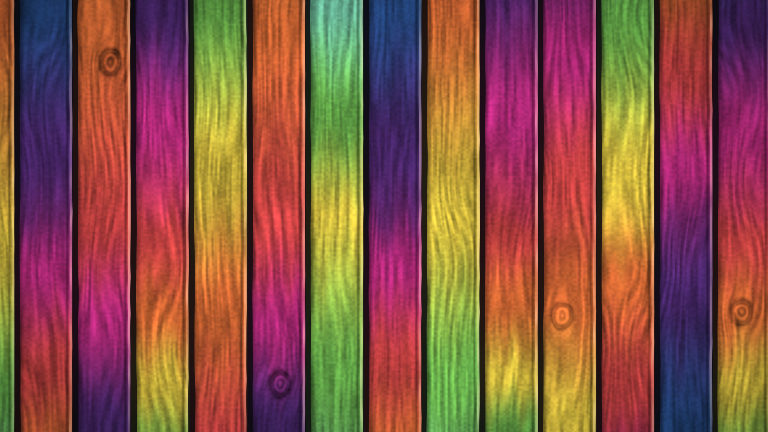
Give the GLSL for this texture, as a Shadertoy shader.

```glsl
// A fence of upright wooden planks, each stained with its own rainbow gradient.
// A phase on a colour wheel runs down every plank; warped value noise adds grain
// and knots, and distance to the plank edges gives dark gaps and pale rims.

const float PLANKS = 13.2;        // planks across the canvas
const float FIRST_EDGE = 0.026;   // left side of the first whole plank
const float GAP = 0.085;          // the widths below are in plank pitches
const float RIM = 0.045;
const float EDGE_WOBBLE = 0.018;
const float FIBRE_DEPTH = 0.36;
const float FIGURE_DEPTH = 0.30;
const float SPECKLE_DEPTH = 0.16;
const float KNOT_CHANCE = 0.45;
const float KNOT_RADIUS = 0.19;
const float VIGNETTE = 0.30;
const vec3 GAP_COLOUR = vec3(0.035, 0.03, 0.04);
const vec3 RIM_COLOUR = vec3(0.95, 0.83, 0.72);

// Blue, indigo, magenta, red, orange, yellow, green, teal
const vec3 WHEEL[8] = vec3[8](
    vec3(0.13, 0.25, 0.45), vec3(0.26, 0.14, 0.38),
    vec3(0.64, 0.15, 0.43), vec3(0.69, 0.23, 0.23),
    vec3(0.73, 0.36, 0.18), vec3(0.75, 0.66, 0.22),
    vec3(0.37, 0.62, 0.27), vec3(0.38, 0.66, 0.55));

// Wheel phase at the top, middle and bottom of each plank
const vec3 STAIN[14] = vec3[14](
    vec3(4.0, 4.8, 6.3), vec3(0.0, 1.4, 3.7), vec3(4.1, 3.1, 0.9),
    vec3(0.9, 2.7, 5.6), vec3(6.0, 4.7, 3.1), vec3(4.1, 3.1, 0.9),
    vec3(7.0, 5.1, 6.3), vec3(0.0, 1.4, 3.8), vec3(4.0, 5.0, 6.3),
    vec3(1.2, 2.7, 5.9), vec3(1.6, 3.3, 5.1), vec3(6.1, 4.7, 2.6),
    vec3(3.8, 1.5, 0.0), vec3(0.8, 2.7, 5.6));

float hash(vec2 p) {
    uvec2 q = uvec2(ivec2(floor(p))) * uvec2(1597u, 3812u);
    uint n = (q.x ^ (q.y + 7919u)) * 73939u;
    n = (n ^ (n >> 15)) * 48271u;
    n = (n ^ (n >> 13)) * 69621u;
    return float((n ^ (n >> 16)) & 65535u) / 65535.0;
}

float noise(vec2 p) {
    vec2 i = floor(p), f = fract(p);
    f = f * f * (3.0 - 2.0 * f);
    return mix(mix(hash(i), hash(i + vec2(1, 0)), f.x),
               mix(hash(i + vec2(0, 1)), hash(i + vec2(1, 1)), f.x), f.y);
}

vec3 stainColour(int plank, float depth) {
    vec3 s = STAIN[clamp(plank, 0, 13)];
    float phase = depth < 0.5 ? mix(s.x, s.y, depth * 2.0)
                              : mix(s.y, s.z, depth * 2.0 - 1.0);
    int i = clamp(int(phase), 0, 6);
    return mix(WHEEL[i], WHEEL[i + 1], smoothstep(0.0, 1.0, phase - float(i)));
}

// Brightness of the wood at p, in plank pitches
float woodGrain(vec2 p, float id, float height) {
    // The knot pushes the grain lines aside
    vec2 knot = vec2(0.38 + 0.3 * hash(vec2(id, 3)), height * hash(vec2(id, 5)));
    float present = step(hash(vec2(id, 7)), KNOT_CHANCE);
    vec2 d = (p - knot) * vec2(1.0, 0.8);
    float r = length(d) + 0.03 * noise(p * 9.0);
    float bend = present * exp(-dot(d, d) * 14.0);
    float u = p.x - d.x * bend * 0.75;

    // Fine fibres, broad wavy figure and rough speckle
    vec2 shift = vec2(id * 37.0, id * 11.0);
    float sway = noise(vec2(u * 1.5, p.y * 0.7) + shift);
    float fibre = noise(vec2((u + sway * 0.3) * 23.0, p.y * 2.2) + shift);
    float figure = 0.5 + 0.5 * sin(u * 30.0 + sway * 24.0);
    float speckle = noise(p * vec2(22.0, 26.0) + shift);
    float patches = noise(p * vec2(2.0, 1.1) + shift + 60.0);
    float shade = 1.0 + FIBRE_DEPTH * (fibre - 0.5)
                + FIGURE_DEPTH * (figure - 0.5) * patches
                + SPECKLE_DEPTH * (speckle - 0.5) + 0.24 * (patches - 0.5);

    // Growth rings inside a dark outline
    float inside = 1.0 - smoothstep(KNOT_RADIUS * 0.8, KNOT_RADIUS, r);
    float outline = exp(-pow((r - KNOT_RADIUS) / 0.035, 2.0));
    float rings = 0.15 * sin(r * 75.0) - 0.08;
    return shade + present * (inside * rings - 0.4 * outline);
}

void mainImage(out vec4 fragColor, in vec2 fragCoord) {
    vec2 uv = fragCoord / iResolution.xy;
    float height = PLANKS * iResolution.y / iResolution.x;
    float pixel = PLANKS / iResolution.x;

    // Plank number and position across it, with slightly uneven edges
    float across = (uv.x - FIRST_EDGE) * PLANKS + 1.0 + GAP;
    float id = floor(across);
    float x = across - id;
    float y = uv.y * height;
    float lean = (hash(vec2(id, 1)) - 0.5) * (uv.y - 0.5) * 0.04;
    float wobble = EDGE_WOBBLE * (noise(vec2(id * 17.0, y * 1.7)) - 0.5);
    float left = x - GAP - lean - wobble;
    float right = 1.0 - x - 0.01 - abs(lean) - abs(wobble);

    // Stained wood
    float depth = 1.0 - uv.y + 0.05 * (noise(vec2(x * 7.0 + id * 19.0, y * 0.8)) - 0.5);
    vec3 stain = stainColour(int(id), clamp(depth, 0.0, 1.0));
    vec3 colour = stain * woodGrain(vec2(x, y), id, height);

    // Shaded left side, groove and worn pale rim on the right
    colour *= mix(0.68, 1.0, smoothstep(0.0, 0.10, left));
    colour *= 1.0 - 0.35 * exp(-pow((right - RIM * 1.9) / 0.025, 2.0));
    float rim = 1.0 - smoothstep(RIM - 0.5 * pixel, RIM + 0.5 * pixel, right);
    float wear = 0.25 + 0.45 * noise(vec2(id * 23.0, y * 3.0));
    colour = mix(colour, mix(stain * 1.25, RIM_COLOUR, 0.5), rim * wear * 1.3);

    // Dark gap between planks, then darker corners
    float wood = smoothstep(-0.5 * pixel, 0.5 * pixel, min(left, right));
    colour = mix(GAP_COLOUR + 0.12 * stain, colour, wood);
    vec2 centred = uv - 0.5;
    colour *= 1.06 - VIGNETTE * smoothstep(0.1, 0.5, dot(centred, centred));
    fragColor = vec4(clamp(colour, 0.0, 1.0), 1.0);
}
```
